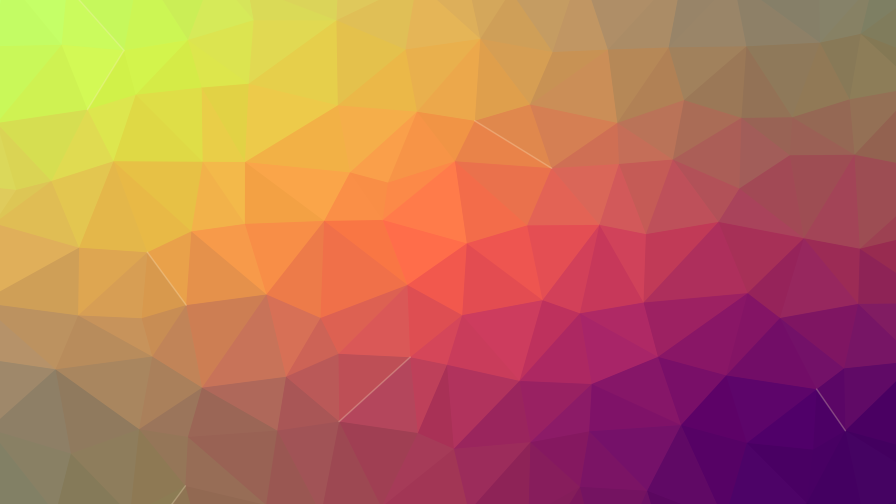
Reproduce this background procedurally as a Shadertoy shader.

```glsl
// Low-poly mesh of jittered triangles, shaded from lime through coral to violet.

const float CELL = 0.132;        // mesh spacing, in canvas heights
const float JITTER = 0.66;       // vertex scatter, in cells
const float SHADE = 0.025;       // brightness spread between facets
const float SEAM_CHANCE = 0.06;  // share of quads with a light seam
const float SEAM_WIDTH = 0.0008; // in canvas heights
const float SEAM_ALPHA = 0.3;
const vec3 SEAM_COLOR = vec3(1.0, 0.93, 0.78);

const int STOPS = 7;
const vec3 PALETTE[STOPS] = vec3[STOPS](
    vec3(0.75, 1.00, 0.42),  // lime
    vec3(0.84, 0.95, 0.28),  // yellow green
    vec3(0.97, 0.68, 0.28),  // amber
    vec3(1.00, 0.38, 0.28),  // coral
    vec3(0.70, 0.16, 0.40),  // raspberry
    vec3(0.33, 0.00, 0.42),  // violet
    vec3(0.24, 0.00, 0.36)   // deep indigo
);

float hash(vec2 p) {
    return fract(sin(dot(p, vec2(127.1, 311.7))) * 43758.5453);
}

vec3 ramp(float t) {
    float s = clamp(t, 0.0, 1.0) * float(STOPS - 1);
    int i = min(int(s), STOPS - 2);
    return mix(PALETTE[i], PALETTE[i + 1], s - float(i));
}

// Mean of a left-to-right ramp and a top-to-bottom ramp.
vec3 field(vec2 p) {
    float aspect = iResolution.x / iResolution.y;
    return 0.5 * (ramp(p.x / aspect) + ramp(1.0 - p.y));
}

vec2 vertex(vec2 id) {
    vec2 offset = vec2(hash(id), hash(id + 57.3)) - 0.5;
    return (id + JITTER * offset) * CELL;
}

// Signed distance to the line a-b, positive on its left.
float edge(vec2 p, vec2 a, vec2 b) {
    vec2 e = normalize(b - a), d = p - a;
    return e.x * d.y - e.y * d.x;
}

float segment(vec2 p, vec2 a, vec2 b) {
    vec2 d = b - a;
    return length(p - a - d * clamp(dot(p - a, d) / dot(d, d), 0.0, 1.0));
}

// Facet colour weighted by its smooth coverage, which is kept in alpha.
vec4 facet(vec2 p, vec2 a, vec2 b, vec2 c, float px) {
    float inside = min(edge(p, a, b), min(edge(p, b, c), edge(p, c, a)));
    float cover = smoothstep(-0.6 * px, 0.6 * px, inside);
    vec2 center = (a + b + c) / 3.0;
    vec3 color = field(center) + SHADE * (hash(center) - 0.5);
    return vec4(color, 1.0) * cover;
}

void mainImage(out vec4 fragColor, in vec2 fragCoord) {
    vec2 p = fragCoord / iResolution.y;
    float px = 1.0 / iResolution.y;
    vec2 home = floor(p / CELL);
    vec4 sum = vec4(0.0);
    float seam = 0.0;

    for (int j = -1; j <= 1; j++)
    for (int i = -1; i <= 1; i++) {
        vec2 id = home + vec2(i, j);
        vec2 a = vertex(id);
        vec2 b = vertex(id + vec2(1, 0));
        vec2 c = vertex(id + vec2(1, 1));
        vec2 d = vertex(id + vec2(0, 1));

        // Split each quad along its shorter diagonal, a-c.
        if (distance(a, c) > distance(b, d)) {
            vec2 first = a;
            a = b; b = c; c = d; d = first;
        }
        sum += facet(p, a, b, c, px) + facet(p, a, c, d, px);

        // A few diagonals carry a hairline seam.
        float lit = step(hash(id + 19.7), SEAM_CHANCE);
        float line = 1.0 - smoothstep(0.0, SEAM_WIDTH + px, segment(p, a, c));
        seam = max(seam, lit * line);
    }

    vec3 color = sum.a > 0.001 ? sum.rgb / sum.a : field(p);
    fragColor = vec4(mix(color, SEAM_COLOR, seam * SEAM_ALPHA), 1.0);
}
```
